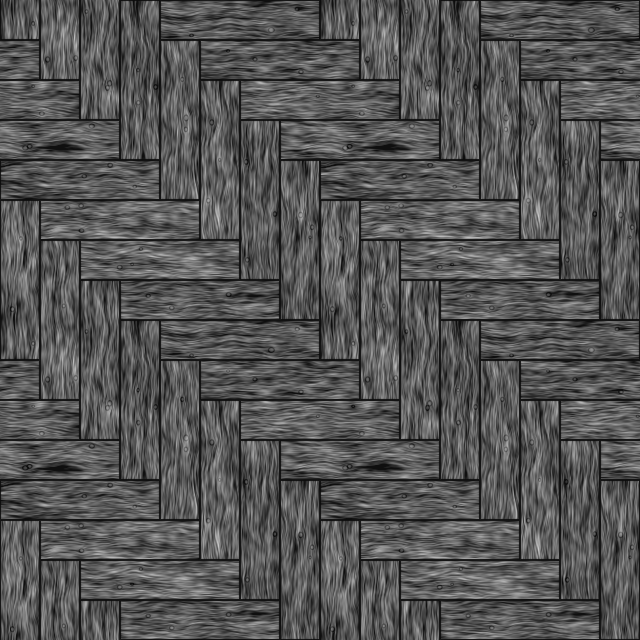
Reproduce this texture procedurally as a WebGL 2 fragment shader.

```glsl
#version 300 es
precision highp float;
// Herringbone parquet of grey weathered planks, four cells long and one wide.
// The diagonal index of each cell gives its plank and the position along it;
// stretched gradient noise makes the grain, which bends around small knots.

uniform vec2 u_resolution;
out vec4 fragColor;

const float CELLS = 16.0;         // plank widths across the canvas
const float PLANK_LENGTH = 4.0;   // in plank widths
const float PERIOD = 8.0;         // cells before the layout repeats
const float JOINT_HALF = 0.019;   // half width of the dark joint
const float EDGE_SHADE = 0.07;    // reach of the soft shade beside it
const int KNOTS = 3;              // knots per plank
const float KNOT_RADIUS = 0.05;
const float WARP = 0.13;          // sideways meander of the grain
const float COPY_SHIFT = 0.35;    // grain drift between repeated planks
const vec3 GRAIN_AMOUNT = vec3(0.23, 0.22, 0.30); // broad, middle, fine
const vec3 WOOD = vec3(0.362);
const vec3 JOINT = vec3(0.045);
const float TAU = 6.2831853;

float hash(vec2 p) {
    uvec2 q = uvec2(ivec2(floor(p)) + 32768);
    uint h = q.x * 1664525u ^ (q.y * 22695477u + 1013904223u);
    h = (h ^ (h >> 16)) * 73244475u;
    h = (h ^ (h >> 15)) * 73244475u;
    return float((h ^ (h >> 16)) & 65535u) / 65536.0;
}

float cornerSlope(vec2 cell, vec2 offset) {
    float angle = TAU * hash(cell);
    return dot(vec2(cos(angle), sin(angle)), offset);
}

float gradientNoise(vec2 p) {
    vec2 i = floor(p), f = p - i;
    vec2 s = f * f * f * (f * (f * 6.0 - 15.0) + 10.0);
    vec2 e = vec2(1.0, 0.0);
    return mix(mix(cornerSlope(i, f), cornerSlope(i + e.xy, f - e.xy), s.x),
               mix(cornerSlope(i + e.yx, f - e.yx), cornerSlope(i + 1.0, f - 1.0), s.x), s.y);
}

// Finds the plank: xy = position along and across it, zw = its start cell.
vec4 herringbone(vec2 p, out bool upright) {
    vec2 cell = floor(p), f = p - cell;
    float diagonal = mod(cell.x + cell.y + 1.0, PERIOD);
    upright = diagonal < PLANK_LENGTH;
    if (upright) return vec4(diagonal + f.y, f.x, cell - vec2(0.0, diagonal));
    diagonal -= PLANK_LENGTH;
    return vec4(diagonal + f.x, f.y, cell - vec2(diagonal, 0.0));
}

// Returns knot shading; pushes the grain coordinate aside around each knot.
float knots(vec2 p, float seed, float pixel, inout vec2 grain) {
    float shade = 0.0;
    for (int n = 0; n < KNOTS; n++) {
        vec2 key = vec2(seed * 7.0 + 300.0, float(n) * 3.0);
        vec2 spot = vec2(PLANK_LENGTH, 1.0) * (0.1 + 0.8 * vec2(hash(key), hash(key + 1.0)));
        float radius = KNOT_RADIUS * (0.5 + 0.7 * hash(key + 2.0));
        vec2 d = (p - spot) * vec2(0.8, 1.0);
        float r = length(d);
        grain.y -= d.y * 0.7 * exp(-r * r / (radius * radius * 5.0));
        float ring = 1.0 - smoothstep(0.0, 0.014 + 0.5 * pixel, abs(r - radius));
        float core = 1.0 - smoothstep(0.0, radius, r);
        shade += 0.14 * ring - 0.07 * core;
    }
    return shade;
}

float woodGrain(vec2 p, vec2 offset) {
    p.y += WARP * gradientNoise(p * vec2(0.9, 1.6) + offset);
    p.y += 0.025 * gradientNoise(p * vec2(2.5, 4.0) + offset + 31.0);
    float broad = gradientNoise(p * vec2(0.6, 4.0) + offset + 57.0);
    float middle = gradientNoise(p * vec2(1.4, 10.0) + offset + 83.0);
    float fine = gradientNoise(p * vec2(2.8, 23.0) + offset + 109.0);
    float fibre = gradientNoise(p * vec2(5.0, 37.0) + offset + 151.0);
    float tone = dot(GRAIN_AMOUNT, vec3(broad, middle, fine + 0.45 * fibre));

    // Sparse dark streaks and pale worn flecks.
    float streak = gradientNoise(p * vec2(0.65, 5.0) + offset + 211.0);
    float fleck = gradientNoise(p * vec2(0.9, 5.5) + offset + 263.0);
    tone -= 0.17 * smoothstep(0.26, 0.55, streak);
    tone += 0.26 * smoothstep(0.38, 0.7, fleck);
    return tone;
}

void main() {
    vec2 p = gl_FragCoord.xy / u_resolution * CELLS;
    float pixel = CELLS / min(u_resolution.x, u_resolution.y);
    bool upright;
    vec4 plank = herringbone(p, upright);
    vec2 local = plank.xy;

    // Planks of one repeat share a seed; each copy drifts a little.
    float seed = upright ? mod(plank.z, PERIOD) : PERIOD + mod(plank.w, PERIOD);
    vec2 drift = vec2(hash(plank.zw + 71.0), hash(plank.zw + 139.0)) - 0.5;
    vec2 grain = local + COPY_SHIFT * drift * vec2(1.0, 0.25);
    float knotShade = knots(local, seed, pixel, grain);
    vec2 offset = vec2(seed * 37.0, seed * 411.0);

    float tone = woodGrain(grain, offset) - knotShade;
    tone += 0.05 * (hash(vec2(seed, 907.0)) - 0.5);
    vec3 colour = clamp(WOOD + tone, 0.06, 0.88);

    // Soft shade, then the joint between planks.
    vec2 inset = min(local, vec2(PLANK_LENGTH, 1.0) - local);
    float edge = min(inset.x, inset.y);
    colour *= mix(0.78, 1.0, smoothstep(0.0, EDGE_SHADE, edge));
    float joint = 1.0 - smoothstep(JOINT_HALF - 0.5 * pixel, JOINT_HALF + 0.5 * pixel, edge);
    fragColor = vec4(mix(colour, JOINT, joint), 1.0);
}
```
